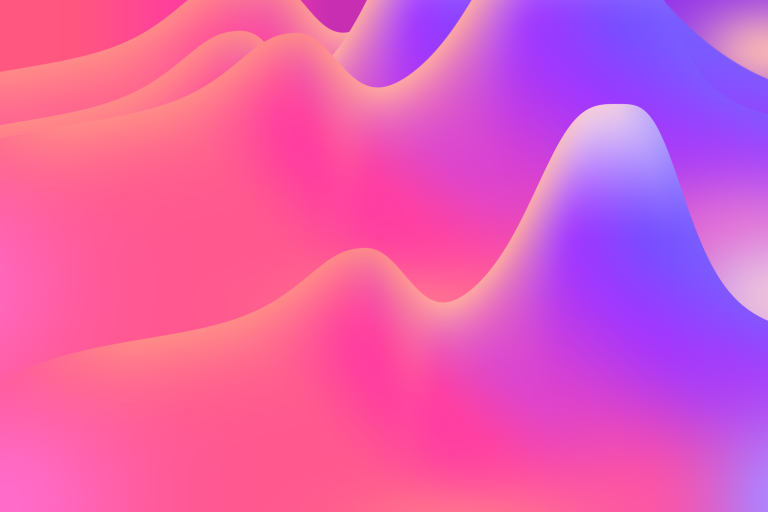
A WebGL 2 fragment shader for this background:

```glsl
#version 300 es
precision highp float;
// Soft rolling waves in coral, hot pink and violet, stacked from far to near.
// One ridge formula (two skewed humps on a curved base) is shifted for each layer;
// each body is painted with diagonal gradients, broad glows and a lit rim.
uniform vec2 u_resolution;
out vec4 fragColor;

// Palette
const vec3 CORAL   = vec3(1.00, 0.34, 0.56);
const vec3 HOT     = vec3(1.00, 0.23, 0.63);
const vec3 ORCHID  = vec3(0.84, 0.25, 0.83);
const vec3 VIOLET  = vec3(0.63, 0.21, 1.00);
const vec3 BLUE    = vec3(0.46, 0.31, 1.00);
const vec3 LILAC   = vec3(0.87, 0.81, 1.00);
const vec3 SALMON  = vec3(1.00, 0.55, 0.53);
const vec3 PEACH   = vec3(1.00, 0.67, 0.63);
const vec3 ROSE    = vec3(1.00, 0.42, 0.79);
const vec3 MAGENTA = vec3(0.78, 0.18, 0.70);
const vec3 BLUSH   = vec3(0.93, 0.75, 0.86);

// Shape and light
const float ASPECT = 1.5;
const float BASE_HEIGHT = 0.333;
const float SMALL_HUMP = 0.163;
const float LARGE_HUMP = 0.464;
const vec2 HUMP_CENTRES = vec2(0.697, 1.207);
const float RIM_WIDTH = 0.085;
const float BAND_SLANT = 0.95;

// Long-tailed hump of unit height
float hump(float d, float width, float power) {
    return 1.0 / (1.0 + pow(abs(d) / width, power));
}

float glow(vec2 p, vec2 centre, vec2 radius) {
    vec2 d = (p - centre) / radius;
    return exp(-dot(d, d));
}

float ridge(float x) {
    vec2 d = x - HUMP_CENTRES;
    float small = d.x < 0.0 ? hump(d.x, 0.147, 2.2) : exp(-pow(d.x / 0.118, 2.6));
    float large = hump(d.y, d.y < 0.0 ? 0.192 : 0.147, d.y < 0.0 ? 3.2 : 3.4);
    float base = BASE_HEIGHT - 0.085 * exp(-max(x, 0.0) / 0.15);
    return base + SMALL_HUMP * small + LARGE_HUMP * large;
}

// Body colour of a layer; depth is the distance below its ridge
vec3 paint(vec2 p, float depth) {
    // Diagonal bands from coral to violet
    float s = p.x + BAND_SLANT * (p.y - 0.2);
    vec3 c = mix(CORAL, HOT, smoothstep(0.58, 0.84, s));
    c = mix(c, ORCHID, smoothstep(0.85, 1.09, s));
    c = mix(c, VIOLET, smoothstep(1.08, 1.45, s));
    // Cool upper right, paling towards the crest
    float cool = smoothstep(0.30, 0.55, p.y + 0.35 * (p.x - 1.3));
    c = mix(c, BLUE, cool * smoothstep(1.08, 1.3, p.x));
    c = mix(c, LILAC, 0.9 * smoothstep(0.52, 0.82, p.y) * smoothstep(1.0, 1.15, p.x));
    // Warm and pale pools along the bottom
    c = mix(c, vec3(1.0, 0.32, 0.63), 0.95 * glow(p, vec2(1.25, 0.02), vec2(0.32, 0.17)));
    c = mix(c, SALMON, 0.6 * glow(p, vec2(0.93, -0.02), vec2(0.24, 0.08)));
    c = mix(c, ROSE, glow(p, vec2(0.0, 0.02), vec2(0.25, 0.21)));
    c = mix(c, vec3(0.68, 0.53, 1.0), glow(p, vec2(1.54, 0.02), vec2(0.15, 0.17)));
    // Lit rim
    vec3 rim = mix(SALMON, PEACH, smoothstep(0.72, 0.9, p.x));
    rim = mix(rim, vec3(0.96, 0.80, 0.86), smoothstep(1.0, 1.17, p.x));
    rim = mix(rim, vec3(0.50, 0.46, 1.0), smoothstep(1.2, 1.32, p.x));
    float strength = smoothstep(-0.02, 0.3, p.x) * (1.0 - 0.65 * smoothstep(1.15, 1.3, p.x));
    float width = RIM_WIDTH * (1.0 - 0.3 * smoothstep(0.75, 1.0, p.x));
    return mix(c, rim, 0.95 * strength * exp(-pow(depth / width, 1.3)));
}

// Lays one wave over the colour behind it
void addLayer(inout vec3 colour, vec2 p, float pixel) {
    float h = ridge(p.x);
    float slope = (ridge(p.x + 0.002) - ridge(p.x - 0.002)) / 0.004;
    float depth = (h - p.y) / sqrt(1.0 + slope * slope);
    float cover = smoothstep(-0.7 * pixel, 0.7 * pixel, depth);
    colour = mix(colour, paint(p, max(depth, 0.0)), cover);
}

void main() {
    vec2 p = gl_FragCoord.xy / u_resolution * vec2(ASPECT, 1.0);
    float pixel = 1.0 / u_resolution.y;

    // Backdrop
    vec3 colour = mix(CORAL - vec3(0.0, 0.0, 0.06), HOT, smoothstep(0.1, 0.42, p.x));
    colour = mix(colour, MAGENTA, smoothstep(0.5, 0.66, p.x));
    colour = mix(colour, vec3(0.57, 0.20, 0.92), smoothstep(0.8, 1.3, p.x));
    colour = mix(colour, vec3(0.95, 0.69, 0.72), glow(p, vec2(1.5, 0.90), vec2(0.14, 0.09)));

    // Four waves, far to near, each with its own stretch and lift
    float farShift = 0.25 - 0.055 * smoothstep(0.36, 0.58, p.x);
    float farLift = 0.527 - 0.08 * smoothstep(1.1, 1.4, p.x);
    addLayer(colour, p + vec2(farShift, -farLift), pixel);

    float midShift = 0.244 + 0.06 * smoothstep(0.5, 0.65, p.x) - 0.6 * max(p.x - 0.88, 0.0);
    addLayer(colour, p + vec2(midShift, -0.424), pixel);

    float nearShift = 0.135 - 0.085 * smoothstep(0.6, 1.35, p.x);
    addLayer(colour, p + vec2(nearShift, -0.42), pixel);

    // Pale haze in the right-hand hollow, behind the front wave
    colour = mix(colour, vec3(0.90, 0.40, 0.82), 0.8 * glow(p, vec2(1.45, 0.55), vec2(0.2, 0.1)));
    colour = mix(colour, BLUSH, glow(p, vec2(1.52, 0.42), vec2(0.15, 0.12)));

    addLayer(colour, p, pixel);
    fragColor = vec4(colour, 1.0);
}
```
